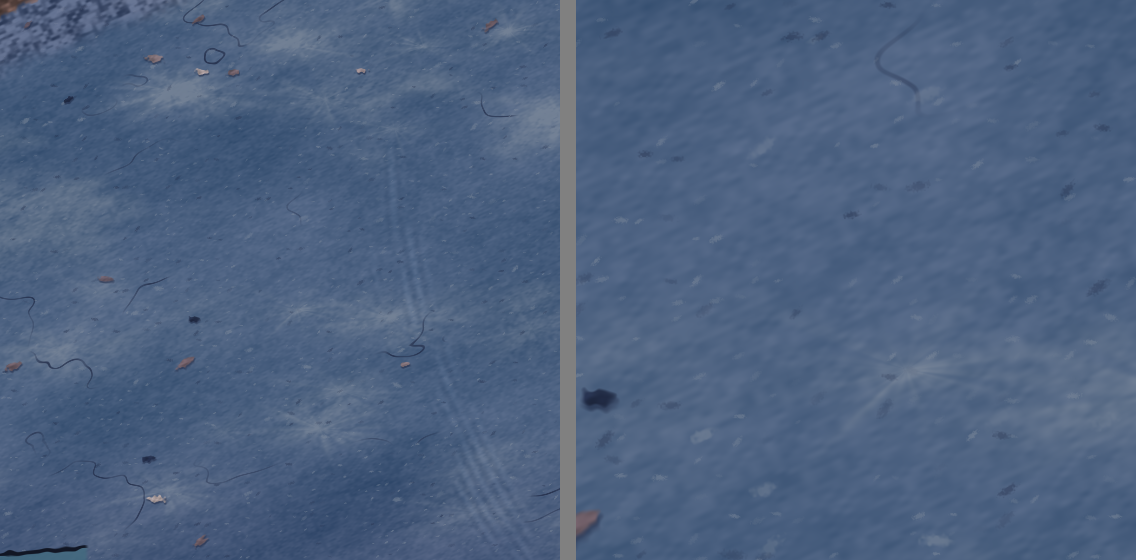
Left, the full canvas; right, a detail of the centre.
Write a WebGL 1 fragment shader that draws this texture.

```glsl
precision highp float;
// Weathered blue-grey ground with pale dust bursts, fine cracks, faint tracks and fallen leaves.
uniform vec2 u_resolution;

const vec3 SLATE_DARK = vec3(0.220, 0.318, 0.448);
const vec3 SLATE_LIGHT = vec3(0.335, 0.412, 0.535);
const vec3 DUST = vec3(0.48, 0.53, 0.60);
const vec3 CRACK = vec3(0.13, 0.17, 0.28);
const vec3 ROCK_LIGHT = vec3(0.46, 0.50, 0.62);
const vec3 LEAF_BROWN = vec3(0.43, 0.35, 0.37);
const vec3 LEAF_PALE = vec3(0.74, 0.67, 0.65);
const vec3 LITTER = vec3(0.40, 0.31, 0.29);
const vec3 PUDDLE = vec3(0.26, 0.42, 0.50);
const float GRAIN_ANGLE = 0.42;
const float GRAIN_AMOUNT = 0.80;
const float BROAD_AMOUNT = 1.30;
const float BURST_CELLS = 4.5;
const float LEAF_CELLS = 13.0;
const float CRACK_WIDTH = 0.0018;

float hash(vec2 p) {
  vec3 q = fract(p.xyx * 0.1031);
  q += dot(q, q.yzx + 33.33);
  return fract((q.x + q.y) * q.z);
}

vec2 hash2(vec2 p) { return vec2(hash(p + 17.3), hash(p + 71.9)); }

float noise(vec2 p) {
  vec2 i = floor(p), f = fract(p);
  f = f * f * (3.0 - 2.0 * f);
  return mix(mix(hash(i), hash(i + vec2(1, 0)), f.x),
             mix(hash(i + vec2(0, 1)), hash(i + vec2(1, 1)), f.x), f.y);
}

float fbm(vec2 p) {
  float sum = 0.0, gain = 0.53;
  for (int i = 0; i < 4; i++) {
    sum += gain * noise(p);
    p = p * 2.03 + 19.7;
    gain *= 0.5;
  }
  return sum;
}

vec2 rotate(vec2 p, float a) {
  return vec2(cos(a) * p.x + sin(a) * p.y, cos(a) * p.y - sin(a) * p.x);
}

// Flattened dust spots that fray into rays
float dustBursts(vec2 uv) {
  vec2 p = uv * vec2(1.0, 1.6) * BURST_CELLS;
  vec2 cell = floor(p);
  float sum = 0.0;
  for (int y = -1; y <= 1; y++) {
    for (int x = -1; x <= 1; x++) {
      vec2 id = cell + vec2(x, y);
      vec2 d = rotate(p - id - hash2(id), 0.2);
      float r = length(d * vec2(0.8, 1.25)) + 0.0001;
      float rays = noise(d / r * 6.0 + id * 9.0);
      float size = mix(0.10, 0.30, hash(id + 5.0));
      float power = smoothstep(0.35, 1.0, hash(id + 31.0));
      sum += power * exp(-r / size * (0.4 + 1.2 * rays)) * smoothstep(0.8, 0.25, r);
    }
  }
  return sum;
}

// Distance to a noise contour, divided by its slope so the line keeps its width
float crackDistance(vec2 p) {
  vec2 e = vec2(0.002, 0.0), s = vec2(3.0, 6.5);
  float n = fbm(p * s + 12.0);
  vec2 slope = vec2(fbm((p + e) * s + 12.0), fbm((p + e.yx) * s + 12.0)) - n;
  return abs(n - 0.5) / (length(slope) / e.x + 0.6);
}

// Soft-edged scattered ellipse: coverage in x, random tint in y
vec2 scatter(vec2 uv, float cells, float chance, float size, float soft) {
  vec2 p = uv * cells, id = floor(p);
  vec2 d = fract(p) - mix(vec2(0.3), vec2(0.7), hash2(id));
  d = rotate(d, 0.3 + (hash(id + 3.0) - 0.5) * 1.2);
  float len = size * mix(0.5, 1.0, hash(id + 8.0));
  float wobble = (noise(d * 16.0 + id * 5.0) - 0.5) * 0.9;
  float edge = length(d / vec2(len, len * 0.42)) + wobble;
  float shape = smoothstep(1.0 + soft, 1.0 - soft, edge);
  return vec2(shape * step(hash(id + 43.0), chance), hash(id + 11.0));
}

void main() {
  vec2 uv = gl_FragCoord.xy / u_resolution.y;
  vec2 g = rotate(uv, GRAIN_ANGLE);

  // Base tone and slanted grain
  float grain = noise(g * vec2(150.0, 310.0)) * 0.5 + noise(g * vec2(75.0, 170.0)) * 0.35
              + noise(g * vec2(30.0, 80.0)) * 0.35 - 0.6;
  float broad = fbm(g * vec2(3.0, 6.0)) - 0.5;
  float tone = 0.42 + broad * BROAD_AMOUNT + grain * GRAIN_AMOUNT;
  vec3 color = mix(SLATE_DARK, SLATE_LIGHT, clamp(tone, -0.4, 1.5));
  color += vec3(0.012, -0.006, -0.004) * smoothstep(0.3, 0.0, uv.y);

  // Broad dust veil and bursts
  float veil = smoothstep(0.5, 0.8, fbm(uv * vec2(3.2, 6.5) + 4.0)) * smoothstep(0.2, 0.75, uv.y);
  float streaks = 0.6 + 0.8 * noise(g * vec2(14.0, 55.0));
  float dust = (veil * 0.55 + dustBursts(uv) * 0.85) * (streaks + grain * 0.8);
  color = mix(color, DUST, clamp(dust, 0.0, 0.8));

  // Curving wheel tracks
  float bend = 0.72 - uv.y;
  float across = uv.x - 0.69 - 0.5 * bend * bend + (noise(uv * 9.0) - 0.5) * 0.012;
  float track = smoothstep(0.08, 0.04, abs(across)) * smoothstep(0.8, 0.66, uv.y);
  track *= smoothstep(0.2, 0.7, noise(uv * vec2(30.0, 6.0) + 2.0));
  color += track * (0.01 + 0.025 * sin(across * 260.0));

  // Broken hairline cracks
  float crackMask = smoothstep(0.58, 0.76, noise(uv * 8.0 + 21.0)) * (0.5 + noise(uv * 60.0));
  float crack = smoothstep(CRACK_WIDTH, CRACK_WIDTH * 0.2, crackDistance(g));
  color = mix(color, CRACK, clamp(crack * crackMask * 0.6, 0.0, 0.8));

  // Pale grit in two sizes and small dark pits
  vec2 grit = scatter(uv, 85.0, 0.16, 0.32, 0.6);
  vec2 chip = scatter(uv + 0.37, 30.0, 0.10, 0.25, 0.6);
  vec2 pit = scatter(uv + 0.71, 55.0, 0.13, 0.33, 0.6);
  color = mix(color, DUST, grit.x * grit.y * 0.55);
  color = mix(color, DUST, chip.x * chip.y * 0.6);
  color = mix(color, CRACK, pit.x * pit.y * 0.4);

  // Rough stone and litter in the upper corner
  float ridge = uv.y - 0.87 - 0.36 * uv.x + (fbm(uv * 18.0) - 0.5) * 0.05;
  float rough = noise(g * vec2(120.0, 190.0)) * 0.55 + noise(g * vec2(45.0, 80.0)) * 0.45;
  vec3 stone = mix(CRACK, ROCK_LIGHT, smoothstep(0.05, 0.8, rough));
  color = mix(color, stone, smoothstep(-0.02, 0.03, ridge) * 0.7);
  float corner = uv.y - uv.x * 0.6 - 0.965 + (rough - 0.5) * 0.02;
  color = mix(color, LITTER * (0.4 + rough), smoothstep(-0.004, 0.008, corner));

  // Leaves with a thin shadow, thicker toward the top
  float chance = mix(0.045, 0.28, smoothstep(0.6, 1.0, uv.y) * smoothstep(1.0, 0.4, uv.x));
  vec2 shadow = scatter(uv + vec2(-0.001, 0.003), LEAF_CELLS, chance, 0.21, 0.4);
  vec2 leaf = scatter(uv, LEAF_CELLS, chance, 0.20, 0.28);
  vec3 leafColor = mix(CRACK, LEAF_BROWN, smoothstep(0.15, 0.4, leaf.y));
  leafColor = mix(leafColor, LEAF_PALE, smoothstep(0.6, 0.95, leaf.y));
  color = mix(color, CRACK, shadow.x * 0.6);
  color = mix(color, leafColor * (1.0 + grain * 0.6), leaf.x * 0.85);

  // Open joint at the lower edge
  float joint = uv.y - 0.01 - 0.09 * uv.x + (noise(uv * 60.0) - 0.5) * 0.008;
  float jointEnd = smoothstep(0.16, 0.15, uv.x);
  color = mix(color, PUDDLE, smoothstep(0.002, -0.002, joint) * jointEnd * 0.8);
  color = mix(color, CRACK * 0.5, smoothstep(0.005, 0.002, abs(joint)) * jointEnd);

  gl_FragColor = vec4(color, 1.0);
}
```
